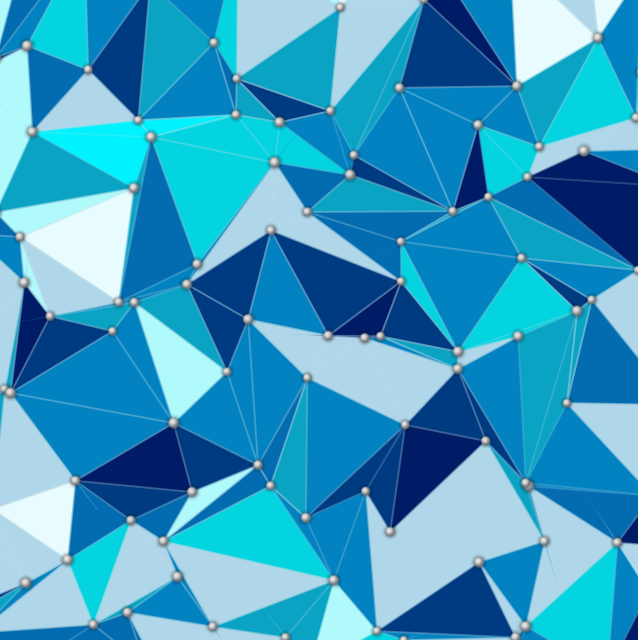
A Shadertoy shader for this background:

```glsl
const float CELLS = 9.3;
const float EDGE_SOFTNESS = 0.0022;
const float BEAD_RADIUS = 0.0085;
const mat2 GRID_TILT = mat2(0.891, 0.454, -0.454, 0.891);

vec2 hash22(vec2 p) {
    vec3 q = fract(p.xyx * vec3(0.1031, 0.1030, 0.0973));
    q += dot(q, q.yzx + 33.33);
    return fract((q.xx + q.yz) * q.zy);
}

float cross2(vec2 a, vec2 b) {
    return a.x * b.y - a.y * b.x;
}

// Jitter stays below half a cell, so every quad remains simple
vec2 meshNode(vec2 id) {
    vec2 jitter = smoothstep(0.08, 0.92, hash22(id + 71.0)) - 0.5;
    return GRID_TILT * (id + 0.95 * jitter) / CELLS;
}

bool splitsQuad(vec2 from, vec2 to, vec2 left, vec2 right) {
    vec2 axis = to - from;
    return cross2(axis, left - from) * cross2(axis, right - from) < 0.0;
}

float insideEdge(vec2 p, vec2 a, vec2 b) {
    vec2 e = b - a;
    return cross2(e, p - a) / max(length(e), 1e-5);
}

float insideTriangle(vec2 p, vec2 a, vec2 b, vec2 c) {
    return min(insideEdge(p, a, b), min(insideEdge(p, b, c), insideEdge(p, c, a)));
}

float segmentDistance(vec2 p, vec2 a, vec2 b) {
    vec2 e = b - a;
    float t = clamp(dot(p - a, e) / max(dot(e, e), 1e-8), 0.0, 1.0);
    return length(p - a - e * t);
}

vec3 facetColor(float pick, float shade, float paleShare) {
    vec3 pale = shade > 0.95 ? vec3(0.91, 0.99, 1.0)
              : shade > 0.74 ? vec3(0.69, 0.98, 0.99)
              : vec3(0.69, 0.845, 0.915);
    vec3 navy = shade < 0.45 ? vec3(0.0, 0.11, 0.40) : vec3(0.0, 0.23, 0.51);
    vec3 cyan = shade > 0.88 ? vec3(0.0, 0.95, 1.0) : vec3(0.01, 0.83, 0.88);
    float t = (pick - paleShare) / (1.0 - paleShare);
    if (t < 0.0) return pale;
    if (t < 0.26) return vec3(0.01, 0.51, 0.755);
    if (t < 0.45) return cyan;
    if (t < 0.70) return navy;
    if (t < 0.85) return vec3(0.04, 0.64, 0.77);
    return vec3(0.01, 0.425, 0.69);
}

// Adds one soft facet: rgb is weighted colour, a is coverage
vec4 facet(vec2 p, vec2 a, vec2 b, vec2 c, vec2 seed) {
    float cover = smoothstep(-EDGE_SOFTNESS, EDGE_SOFTNESS, insideTriangle(p, a, b, c));
    vec2 rnd = hash22(seed);
    vec2 centre = abs(a + b + c) / 3.0;
    float rim = smoothstep(0.32, 0.5, max(centre.x, centre.y));
    float pick = fract(dot(seed, vec2(0.7549, 0.5698)) + 0.45 * rnd.x);
    vec3 color = facetColor(pick, rnd.y, 0.16 + 0.35 * rim);
    return vec4(color, 1.0) * cover;
}

float thread(vec2 p, vec2 a, vec2 b, float strength) {
    return strength * smoothstep(0.0026, 0.0003, segmentDistance(p, a, b));
}

// Shaded bead with a soft contact shadow
vec3 addBead(vec3 color, vec2 offset, float radius) {
    float d = length(offset) / radius;
    float glint = length(offset / radius - vec2(-0.2, 0.25));
    vec3 metal = mix(vec3(0.93, 0.90, 0.88), vec3(0.43, 0.45, 0.48), smoothstep(0.1, 1.1, glint));
    color *= 1.0 - 0.25 * smoothstep(1.7, 0.7, d);
    return mix(color, metal, 0.95 * smoothstep(1.15, 0.65, d));
}

void mainImage(out vec4 fragColor, in vec2 fragCoord) {
    vec2 p = (fragCoord - 0.5 * iResolution.xy) / iResolution.y;
    vec2 home = floor((p * GRID_TILT) * CELLS);
    vec4 facets = vec4(0.0);
    float threads = 0.0;

    // Each jittered quad becomes two triangles
    for (int y = -1; y <= 1; y++)
    for (int x = -1; x <= 1; x++) {
        vec2 id = home + vec2(x, y);
        vec2 a = meshNode(id);
        vec2 b = meshNode(id + vec2(1, 0));
        vec2 c = meshNode(id + vec2(1, 1));
        vec2 d = meshNode(id + vec2(0, 1));
        vec2 rnd = hash22(id + 19.0);
        float strength = 0.18 + 0.35 * rnd.y;
        threads = max(threads, max(thread(p, a, b, strength), thread(p, a, d, strength)));

        bool useAC = splitsQuad(a, c, b, d) && (rnd.x > 0.5 || !splitsQuad(b, d, a, c));
        if (!useAC) {
            vec2 first = a;
            a = b; b = c; c = d; d = first;
        }
        vec2 mate = rnd.y < 0.25 ? id : id + vec2(37.0, 53.0);
        facets += facet(p, a, b, c, id) + facet(p, a, c, d, mate);
        threads = max(threads, thread(p, a, c, strength));
    }

    vec3 color = facets.rgb / max(facets.a, 1e-3);
    color = mix(color, vec3(0.73, 0.85, 0.89), threads);

    // Beads sit on the mesh nodes
    for (int y = -1; y <= 1; y++)
    for (int x = -1; x <= 1; x++) {
        vec2 id = home + vec2(x, y);
        float radius = BEAD_RADIUS * (0.85 + 0.25 * hash22(id + 5.0).x);
        color = addBead(color, p - meshNode(id), radius);
    }
    fragColor = vec4(color, 1.0);
}
```
